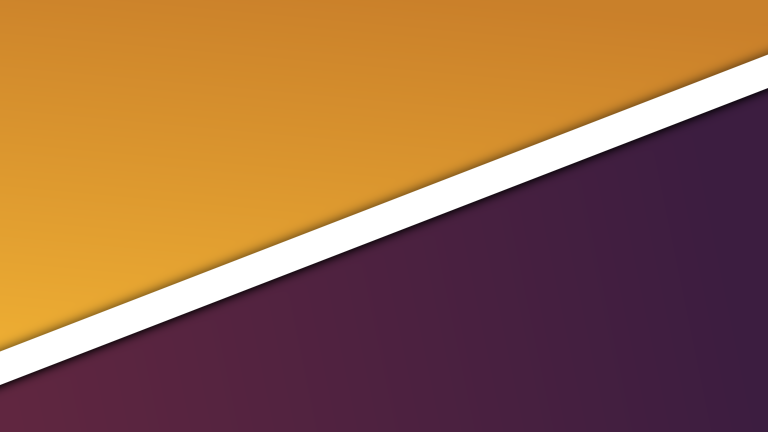
A WebGL 2 fragment shader for this background:

```glsl
#version 300 es
precision highp float;
// A white diagonal band splits the canvas into amber above and plum below.
// Each side is a smooth gradient, and the band casts a soft shadow on both,
// shaped by the signed distance to its centre line.

uniform vec2 u_resolution;
out vec4 fragColor;

// Amber: bright at the lower left, deeper towards the top
vec3 amberSide(vec2 p) {
    float t = (p.y - 0.2) / 0.9 + 0.1 * p.x;
    return mix(vec3(0.93, 0.68, 0.20), vec3(0.79, 0.50, 0.165), clamp(t, 0.0, 1.0));
}

// Plum: wine red at the left, dark violet at the right
vec3 plumSide(vec2 p) {
    float t = p.x / 1.72 + 0.12 * (p.y - 0.25);
    return mix(vec3(0.375, 0.15, 0.25), vec3(0.235, 0.113, 0.25), clamp(t, 0.0, 1.0));
}

// Shadow strength fading with distance from the band edge
float softShadow(float gap, float reach) {
    float x = max(gap, 0.0) / reach;
    return exp(-x * x - x);
}

void main() {
    // Canvas units: the height is 1
    vec2 p = gl_FragCoord.xy / u_resolution.y;
    float aspect = u_resolution.x / u_resolution.y;
    p.x *= 1.7778 / aspect;
    float pixel = 1.0 / u_resolution.y;

    // Signed distance to the centre line, positive above it
    float slope = 0.3867;
    float side = (p.y - 0.1475 - slope * p.x) / sqrt(1.0 + slope * slope);
    float gap = abs(side) - 0.0362;

    // Two gradients, each darkened beside the band
    vec3 amber = amberSide(p) * (1.0 - 0.36 * softShadow(gap, 0.020));
    vec3 plum = plumSide(p) * (1.0 - 0.72 * softShadow(gap, 0.018));
    vec3 color = side > 0.0 ? amber : plum;

    // White band with smooth edges
    float band = 1.0 - smoothstep(-0.7 * pixel, 0.7 * pixel, gap);
    fragColor = vec4(mix(color, vec3(1.0), band), 1.0);
}
```
